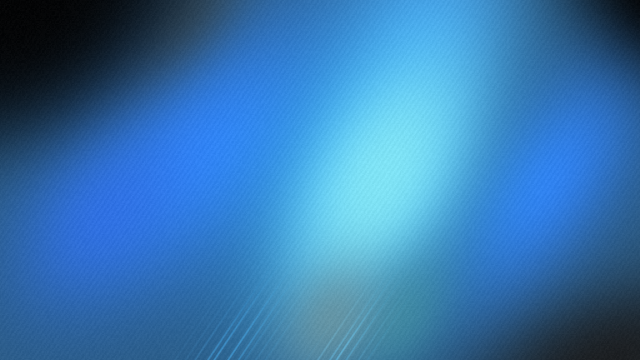
This background is drawn by a Shadertoy shader. Its source:

```glsl
// Soft blue and cyan diagonal glow with dark corners, fine brushed hatching and low light streaks.

const vec3 SLATE  = vec3(0.17, 0.35, 0.50);
const vec3 COBALT = vec3(0.19, 0.51, 0.96);
const vec3 INDIGO = vec3(0.19, 0.44, 0.92);
const vec3 AZURE  = vec3(0.28, 0.62, 0.90);
const vec3 SKY    = vec3(0.19, 0.68, 1.00);
const vec3 CYAN   = vec3(0.50, 0.89, 0.96);
const vec3 MIST   = vec3(0.42, 0.58, 0.62);
const vec3 TEAL   = vec3(0.25, 0.55, 0.63);
const vec3 ASH    = vec3(0.27, 0.33, 0.35);
const vec3 SOOT   = vec3(0.11, 0.12, 0.13);
const vec3 BLACK  = vec3(0.015, 0.018, 0.022);
const vec3 STREAK = vec3(0.10, 0.24, 0.30);

const float STREAK_ANGLE = 56.0;   // degrees from the horizontal
const float STREAK_STEP  = 0.028;  // spacing along the lower edge
const float STREAK_WIDTH = 0.003;
const float HATCH_COUNT  = 85.0;   // lines per canvas height
const float HATCH_GAIN   = 0.010;
const float GRAIN_COUNT  = 288.0;  // cells per canvas height
const float GRAIN_GAIN   = 0.022;

float hash(vec2 p) {
    vec3 q = fract(p.xyx * 0.1031);
    q += dot(q, q.yzx + 33.33);
    return fract((q.x + q.y) * q.z);
}

// Tilted elliptical falloff; a higher power gives a flatter middle.
float glow(vec2 p, vec2 center, vec2 radii, float degrees, float power) {
    float a = radians(degrees);
    vec2 d = p - center;
    vec2 e = vec2(dot(d, vec2(cos(a), sin(a))), dot(d, vec2(-sin(a), cos(a)))) / radii;
    return exp(-pow(dot(e, e) + 1e-5, power));
}

// Blue lights, from the broad bands to the bright core.
vec3 lights(vec2 p) {
    vec3 c = SLATE;
    c = mix(c, COBALT, glow(p, vec2(0.57, 0.58), vec2(0.50, 0.27), 40.0, 1.0));
    c = mix(c, INDIGO, 0.75 * glow(p, vec2(0.29, 0.40), vec2(0.26, 0.17), 45.0, 1.0));
    c = mix(c, COBALT, 0.95 * glow(p, vec2(1.52, 0.49), vec2(0.38, 0.18), 55.0, 1.0));
    c = mix(c, AZURE, 0.95 * glow(p, vec2(1.17, 0.90), vec2(0.38, 0.23), 65.0, 1.0));
    c = mix(c, SKY, 0.90 * glow(p, vec2(1.03, 0.52), vec2(0.45, 0.28), 60.0, 1.0));
    return mix(c, CYAN, glow(p, vec2(1.06, 0.50), vec2(0.39, 0.20), 62.0, 1.25));
}

// Muted patches and dark corners.
vec3 shade(vec3 c, vec2 p) {
    c = mix(c, TEAL, 0.75 * glow(p, vec2(1.12, 0.12), vec2(0.18, 0.11), 60.0, 1.0));
    c = mix(c, MIST, 0.80 * glow(p, vec2(0.92, 0.11), vec2(0.17, 0.12), 60.0, 1.0));
    c = mix(c, ASH, 0.55 * glow(p, vec2(0.53, 0.96), vec2(0.22, 0.11), 50.0, 1.0));
    c = mix(c, SOOT, glow(p, vec2(1.68, -0.04), vec2(0.46, 0.22), 25.0, 1.3));
    c = mix(c, BLACK, glow(p, vec2(0.05, 1.05), vec2(0.60, 0.40), 35.0, 2.0));
    return mix(c, BLACK, glow(p, vec2(1.82, 1.05), vec2(0.36, 0.22), -50.0, 1.2));
}

// Thin slanted lines in two clusters that fade upward.
float streaks(vec2 p, float pixel) {
    float x = p.x - p.y / tan(radians(STREAK_ANGLE));
    float cell = floor(x / STREAK_STEP);
    float offset = (cell + mix(0.25, 0.75, hash(vec2(cell, 3.0)))) * STREAK_STEP;
    float width = STREAK_WIDTH + pixel;
    float line = 1.0 - smoothstep(0.0, width, abs(x - offset));
    vec2 gap = (vec2(x) - vec2(0.62, 0.94)) / vec2(0.09, 0.07);
    vec2 cluster = exp(-gap * gap);
    float rise = p.y / 0.15;
    return line * (cluster.x + 0.7 * cluster.y) * exp(-rise * rise)
         * mix(0.35, 1.0, hash(vec2(cell, 8.0)));
}

void mainImage(out vec4 fragColor, in vec2 fragCoord) {
    vec2 p = fragCoord / iResolution.y;
    vec3 color = shade(lights(p), p);
    color += STREAK * streaks(p, 1.0 / iResolution.y);

    // Brushed surface: fine parallel hatching plus grain
    float a = radians(STREAK_ANGLE);
    float across = dot(p, vec2(sin(a), -cos(a)));
    float hatch = sin(6.2832 * HATCH_COUNT * across);
    float grain = hash(floor(p * GRAIN_COUNT)) - 0.5;
    color += HATCH_GAIN * hatch * (0.3 + color.b) + GRAIN_GAIN * grain;

    fragColor = vec4(clamp(color, 0.0, 1.0), 1.0);
}
```
